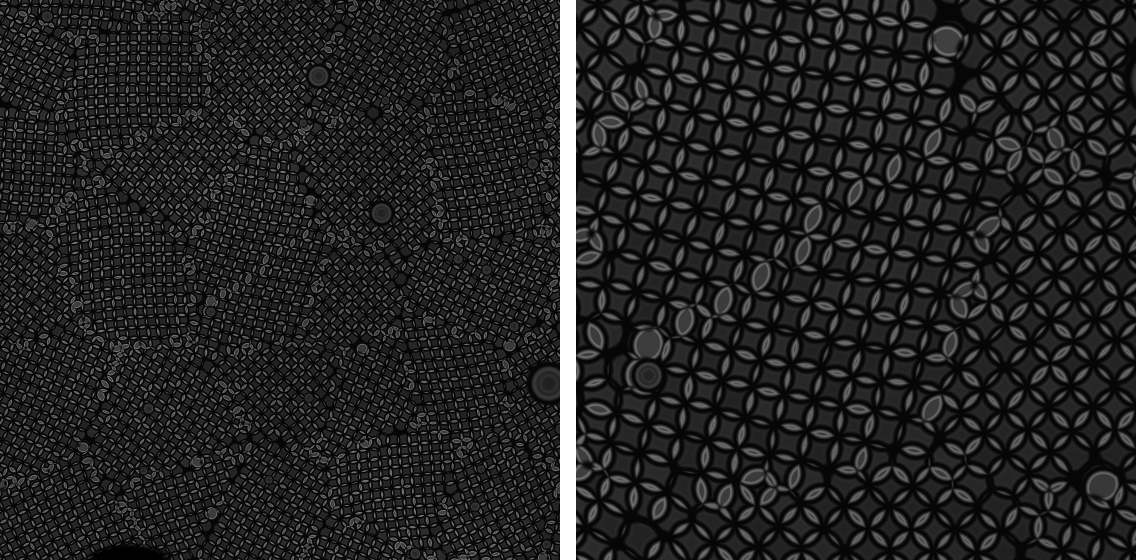
Left, the full canvas; right, a detail of the centre.
Write a Shadertoy shader that draws this texture.

```glsl
#define CELLS 54.0        // lattice cells across the canvas
#define GRAIN 11.0        // grain size in cells
#define OVERLAP 0.585     // radius of the overlapping circles
#define MERGE 0.52        // facing cells closer than this become one
#define SPACING 0.86      // distance to which facing cells are pushed apart
#define JITTER 0.13       // irregularity of the lattice
#define SOFTNESS 0.07     // edge blur in cells
#define DARK 0.024
#define BODY 0.15
#define LENS_RIM 0.45
#define LENS_CORE 0.24

vec2 hash2(vec2 p) {
    vec3 q = fract(vec3(p.xyx) * vec3(0.1031, 0.1030, 0.0973));
    q += dot(q, q.yzx + 33.33);
    return fract((q.xx + q.yz) * q.zy);
}

float valueNoise(vec2 p) {
    vec2 i = floor(p), f = fract(p);
    f = f * f * (3.0 - 2.0 * f);
    return mix(mix(hash2(i).x, hash2(i + vec2(1, 0)).x, f.x),
               mix(hash2(i + vec2(0, 1)).x, hash2(i + vec2(1, 1)).x, f.x), f.y);
}

vec2 grainSeed(vec2 id) {
    return (id + 0.1 + 0.8 * hash2(id + 71.0)) * GRAIN;
}

mat2 grainTurn(vec2 id) {
    float angle = 1.5708 * hash2(id + 13.0).x;
    return mat2(cos(angle), sin(angle), -sin(angle), cos(angle));
}

vec2 nearestSite(vec2 p, vec2 id) {
    return floor((p - grainSeed(id)) * grainTurn(id) + 0.5);
}

vec2 sitePoint(vec2 site, vec2 id) {
    vec2 rnd = hash2(site + id * 37.0 + 500.0);
    return grainSeed(id) + grainTurn(id) * (site + JITTER * (rnd - 0.5));
}

// Closest neighbour grain (xy) and the inner distance to its border (z)
vec3 grainBorder(vec2 p, vec2 id) {
    vec2 base = floor(p / GRAIN), seed = grainSeed(id);
    vec3 border = vec3(0.0, 0.0, 1e3);
    for (int k = 0; k < 9; k++) {
        vec2 otherId = base + vec2(k % 3 - 1, k / 3 - 1);
        vec2 other = grainSeed(otherId), gap = other - seed;
        float size = length(gap);
        if (size < 0.03) continue;
        float margin = dot(0.5 * (other + seed) - p, gap) / size;
        if (margin < border.z) border = vec3(otherId, margin);
    }
    return border;
}

// Adds the lattice points of one grain to the three sorted distances
void addGrain(vec2 p, vec2 id, inout vec3 dist, inout float tone) {
    vec2 base = nearestSite(p, id);
    for (int k = 0; k < 9; k++) {
        vec2 site = base + vec2(k % 3 - 1, k / 3 - 1);
        vec2 point = sitePoint(site, id);
        vec3 border = grainBorder(point, id);
        if (border.z < -0.16) continue;
        if (border.z < 1.0) {
            // Facing cells of two grains merge or push each other apart
            vec2 facing = sitePoint(nearestSite(point, border.xy), border.xy);
            vec2 away = point - facing;
            float gap = length(away);
            if (gap < SPACING && grainBorder(facing, border.xy).z > -0.16) {
                bool yields = dot(id - border.xy, vec2(1.0, 0.37)) < 0.0;
                if (gap < MERGE && yields) continue;
                point += gap < MERGE ? -0.5 * away : 0.5 * away * (SPACING / gap - 1.0);
            }
        }
        float d = length(p - point);
        if (d < dist.x) {
            dist = vec3(d, dist.xy);
            tone = hash2(site + id * 17.0).y;
        } else if (d < dist.y) dist = vec3(dist.x, d, dist.y);
        else dist.z = min(dist.z, d);
    }
}

float lattice(vec2 p) {
    vec2 base = floor(p / GRAIN);
    float nearest = 1e3, tone = 0.5;
    vec3 dist = vec3(1.5);
    for (int k = 0; k < 9; k++)
        nearest = min(nearest, length(p - grainSeed(base + vec2(k % 3 - 1, k / 3 - 1))));
    for (int k = 0; k < 9; k++) {
        vec2 id = base + vec2(k % 3 - 1, k / 3 - 1);
        if (length(p - grainSeed(id)) < nearest + 3.0) addGrain(p, id, dist, tone);
    }
    // Cell bodies with a faint lighter edge
    float soft = max(SOFTNESS, 0.5 * CELLS / iResolution.y);
    float body = smoothstep(0.755 - soft, 0.755 + soft, dist.y)
               * (1.0 - smoothstep(0.54 - soft, 0.54 + soft, dist.x));
    float bodyTone = BODY * (0.88 + 0.24 * tone)
                   + 0.025 * (1.0 - smoothstep(0.78, 0.92, dist.y));
    // Bright lenses where two circles overlap
    float depth = OVERLAP - dist.y;
    float lens = smoothstep(-soft, soft, depth) * smoothstep(0.5, 0.7, dist.z);
    float lensTone = mix(LENS_RIM, LENS_CORE, smoothstep(0.05, 0.12, depth));
    return mix(mix(DARK, bodyTone, body), lensTone, lens);
}

// Round droplet with concentric rings and a dark halo
float droplet(float shade, vec2 offset, float radius) {
    float r = length(offset) / radius;
    float aa = max(0.08, 1.0 / (iResolution.y * radius));
    float disc = 0.14 + 0.10 * exp(-pow((r - 0.82) / 0.12, 2.0));
    disc += 0.06 * exp(-pow((r - 0.48) / 0.10, 2.0));
    disc = mix(disc, DARK, smoothstep(1.0 - aa, 1.0 + aa, r));
    return mix(disc, shade, smoothstep(1.15, 1.4, r));
}

// Scattered droplets on a jittered grid
float scatter(float shade, vec2 uv, float grid, float chance, vec2 radii) {
    for (int k = 0; k < 9; k++) {
        vec2 id = floor(uv * grid) + vec2(k % 3 - 1, k / 3 - 1);
        vec2 pick = hash2(id + grid * 9.0);
        vec2 center = (id + hash2(id + grid * 5.0 + 40.0)) / grid;
        if (pick.x < chance) shade = droplet(shade, uv - center, mix(radii.x, radii.y, pick.y));
    }
    return shade;
}

void mainImage(out vec4 fragColor, in vec2 fragCoord) {
    vec2 uv = fragCoord / iResolution.y;
    // Gentle bending of the lattice rows
    vec2 p = uv * CELLS + 0.35 * sin(uv.yx * vec2(17.0, 14.0) + vec2(0.5, 2.0)) + 200.0;
    float shade = lattice(p);
    shade = scatter(shade, uv, 14.0, 0.12, vec2(0.0065, 0.0095));
    shade = scatter(shade, uv, 4.0, 0.25, vec2(0.012, 0.018));
    shade = droplet(shade, uv - vec2(0.98, 0.315), 0.031);
    // Uneven lighting and a black stain on the lower edge
    shade *= 0.9 + 0.2 * valueNoise(uv * 6.0 + 3.0);
    shade *= smoothstep(0.7, 1.1, length((uv - vec2(0.23, 0.0)) / vec2(0.08, 0.03)));
    fragColor = vec4(vec3(shade), 1.0);
}
```
